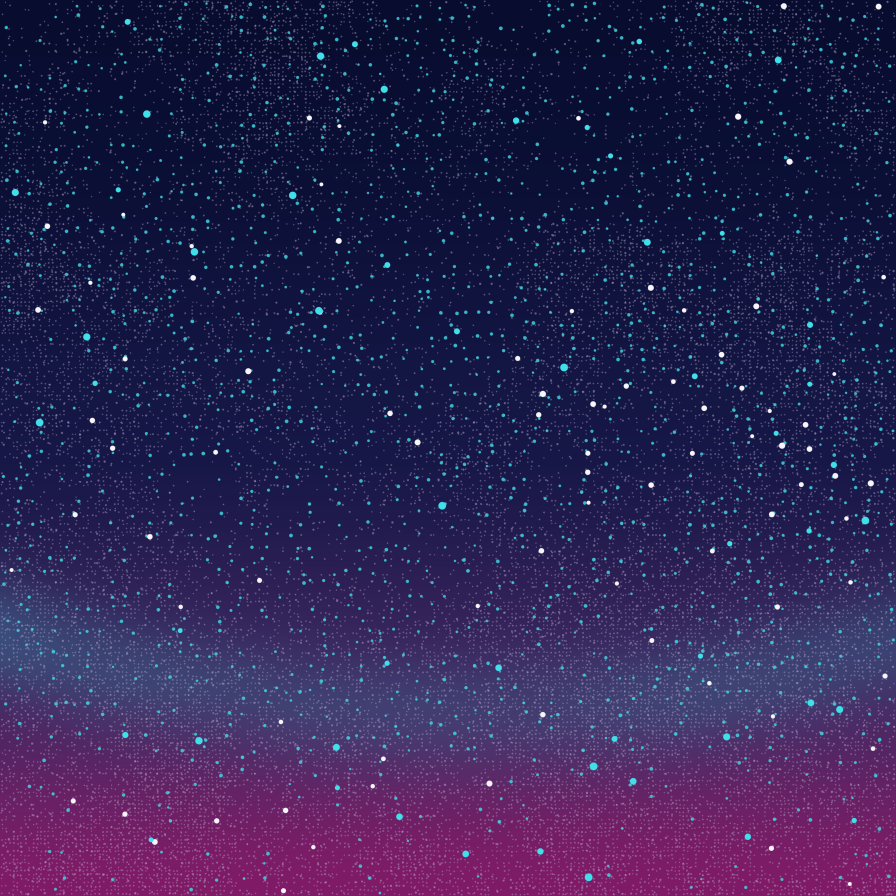
Reproduce this texture procedurally as a WebGL 1 fragment shader.

```glsl
precision highp float;
// Draws a starry night sky: navy fading to magenta, a teal haze band, drifting dust and cyan and white stars.

uniform vec2 u_resolution;

// Sky gradient, from the top down to the horizon
const vec3 SKY_TOP = vec3(0.030, 0.050, 0.190);
const vec3 SKY_MID = vec3(0.085, 0.090, 0.275);
const vec3 SKY_VIOLET = vec3(0.215, 0.135, 0.355);
const vec3 SKY_PLUM = vec3(0.360, 0.140, 0.390);
const vec3 SKY_MAGENTA = vec3(0.500, 0.105, 0.400);

// Haze, dust and star colours
const vec3 HAZE_COLOR = vec3(0.230, 0.330, 0.500);
const vec3 DUST_COLOR = vec3(0.720, 0.660, 0.800);
const vec3 CYAN = vec3(0.250, 0.880, 0.920);
const vec3 WHITE = vec3(0.970, 0.960, 0.980);

// Cells per canvas height and dot radius of each layer
const float FINE_DUST_CELLS = 230.0;
const float COARSE_DUST_CELLS = 150.0;
const float SPARK_CELLS = 76.0;
const float WHITE_CELLS = 27.0;
const float BRIGHT_CELLS = 13.0;
const float FINE_DUST_RADIUS = 0.0009;
const float COARSE_DUST_RADIUS = 0.0011;
const float SPARK_RADIUS = 0.0018;
const float WHITE_RADIUS = 0.0030;
const float BRIGHT_RADIUS = 0.0038;

float hash(vec2 p) {
  vec3 q = fract(vec3(p.xyx) * 0.1031);
  q += dot(q, q.yzx + 33.33);
  return fract((q.x + q.y) * q.z);
}

float valueNoise(vec2 p) {
  vec2 i = floor(p);
  vec2 f = fract(p);
  f = f * f * (3.0 - 2.0 * f);
  float low = mix(hash(i), hash(i + vec2(1.0, 0.0)), f.x);
  float high = mix(hash(i + vec2(0.0, 1.0)), hash(i + 1.0), f.x);
  return mix(low, high, f.y);
}

float fbm(vec2 p) {
  float sum = 0.0;
  float weight = 0.5;
  for (int i = 0; i < 4; i++) {
    sum += weight * valueNoise(p);
    p = p * 2.03 + 17.3;
    weight *= 0.5;
  }
  return sum / 0.9375;
}

// Soft elliptical patch, 1 at its centre
float patchGlow(vec2 p, vec2 center, vec2 size) {
  vec2 d = (p - center) / size;
  return exp(-dot(d, d));
}

vec3 skyColor(float y) {
  vec3 color = mix(SKY_MAGENTA, SKY_PLUM, smoothstep(0.0, 0.18, y));
  color = mix(color, SKY_VIOLET, smoothstep(0.10, 0.32, y));
  color = mix(color, SKY_MID, smoothstep(0.25, 0.52, y));
  return mix(color, SKY_TOP, smoothstep(0.45, 0.95, y));
}

// Band that sags in the middle and is strongest at the left
float hazeAmount(vec2 p) {
  float center = 0.205 + 0.32 * (p.x - 0.52) * (p.x - 0.52);
  float d = (p.y - center) / 0.065;
  float strength = 0.50 + 0.32 * exp(-p.x * 6.0) + 0.14 * smoothstep(0.55, 0.90, p.x);
  return strength * exp(-d * d) * (0.65 + 0.6 * fbm(p * vec2(5.0, 9.0)));
}

float dustDensity(vec2 p) {
  float clumps = smoothstep(0.40, 0.72, fbm(p * 6.0 + 4.0));
  float upper = patchGlow(p, vec2(0.87, 0.80), vec2(0.16, 0.24))
    + patchGlow(p, vec2(0.32, 0.78), vec2(0.16, 0.20))
    + patchGlow(p, vec2(0.04, 0.70), vec2(0.12, 0.12));
  float lower = 1.0 - smoothstep(0.20, 0.43, p.y + 0.07 * (p.x - 0.4));
  return 0.08 + 0.34 * clumps + 0.20 * upper * (0.4 + clumps) + 0.32 * lower;
}

// Centre of the layer cell that holds p
vec2 cellCenter(vec2 p, float cells) {
  return (floor(p * cells) + 0.5) / cells;
}

// One jittered round dot per cell, present with the given chance
float dots(vec2 p, float cells, float radius, float chance, float seed) {
  vec2 id = floor(p * cells) + seed;
  float margin = min(0.45, radius * cells * 1.5);
  vec2 jitter = vec2(hash(id + 11.7), hash(id + 47.3));
  vec2 offset = (fract(p * cells) - mix(vec2(margin), vec2(1.0 - margin), jitter)) / cells;
  float size = radius * mix(0.70, 1.15, hash(id + 83.1));
  float edge = 0.7 / u_resolution.y;
  float cover = 1.0 - smoothstep(size - edge, size + edge, length(offset));
  return cover * step(hash(id), chance);
}

void main() {
  vec2 p = gl_FragCoord.xy / u_resolution;
  vec3 color = mix(skyColor(p.y), HAZE_COLOR, hazeAmount(p));

  // Dust in two grain sizes
  float fine = dots(p, FINE_DUST_CELLS, FINE_DUST_RADIUS, dustDensity(cellCenter(p, FINE_DUST_CELLS)), 3.0);
  float coarse = dots(p, COARSE_DUST_CELLS, COARSE_DUST_RADIUS, 0.6 * dustDensity(cellCenter(p, COARSE_DUST_CELLS)), 301.0);
  color = mix(color, DUST_COLOR, 0.42 * fine);
  color = mix(color, DUST_COLOR, 0.50 * coarse);

  // Small cyan sparks, thinning toward the horizon
  vec2 c = cellCenter(p, SPARK_CELLS);
  float sparkChance = (0.16 + 0.34 * fbm(c * 5.0 + 31.0)) * mix(0.30, 1.0, smoothstep(0.08, 0.28, c.y));
  color = mix(color, CYAN, 0.80 * dots(p, SPARK_CELLS, SPARK_RADIUS, sparkChance, 607.0));

  // White stars, gathered right of centre
  c = cellCenter(p, WHITE_CELLS);
  float whiteChance = 0.11 + 0.30 * patchGlow(c, vec2(0.78, 0.50), vec2(0.22, 0.11));
  color = mix(color, WHITE, dots(p, WHITE_CELLS, WHITE_RADIUS, whiteChance, 911.0));

  // Bright cyan stars
  color = mix(color, CYAN, dots(p, BRIGHT_CELLS, BRIGHT_RADIUS, 0.30, 1203.0));
  gl_FragColor = vec4(color, 1.0);
}
```
